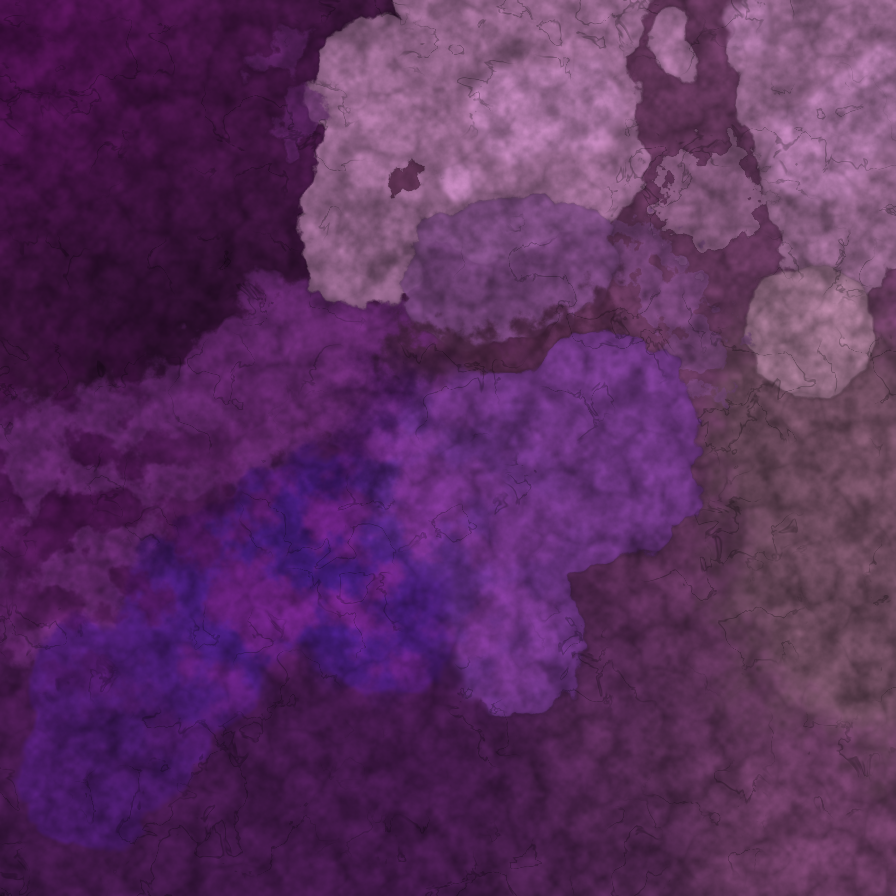
Reproduce this background procedurally as a WebGL 1 fragment shader.

```glsl
precision highp float;
// Layered watercolour clouds: violet and pink banks rise diagonally over a dark
// plum and mauve wash. Each bank is a union of capsules whose edges are bent by
// cellular scallops and fractal noise, then grained and veined like paper.

uniform vec2 u_resolution;

const vec3 PLUM = vec3(.235, .085, .235);
const vec3 MAGENTA = vec3(.29, .06, .30);
const vec3 NIGHT = vec3(.16, .05, .17);
const vec3 LOW_PURPLE = vec3(.25, .09, .28);
const vec3 TAUPE = vec3(.42, .29, .36);
const vec3 ROSE_BROWN = vec3(.38, .21, .35);
const vec3 GAP = vec3(.32, .16, .28);
const vec3 ORCHID = vec3(.40, .16, .44);
const vec3 INDIGO = vec3(.28, .10, .41);
const vec3 BLUE_PIGMENT = vec3(.25, .11, .54);
const vec3 PINK_PIGMENT = vec3(.47, .14, .54);
const vec3 VIOLET = vec3(.41, .20, .50);
const vec3 LILAC = vec3(.47, .28, .50);
const vec3 PINK = vec3(.58, .40, .55);
const vec3 PALE_PINK = vec3(.68, .47, .66);
const vec3 ASH_PINK = vec3(.60, .44, .54);
const float EDGE = .002;     // half width of a cloud edge
const float RIM = .17;       // darkness of the dried rim
const float SCALLOP = .035;  // depth of the edge lumps
const float GRAIN = .55;     // strength of the paper grain
const float VEIN = .24;      // darkness of the fine cracks

vec3 col;

float hash(vec2 p) {
  vec3 q = fract(vec3(p.xyx) * .1031);
  q += dot(q, q.yzx + 33.33);
  return fract((q.x + q.y) * q.z);
}

float noise(vec2 p) {
  vec2 i = floor(p), f = fract(p);
  f = f * f * (3. - 2. * f);
  return mix(mix(hash(i), hash(i + vec2(1, 0)), f.x),
             mix(hash(i + vec2(0, 1)), hash(i + vec2(1, 1)), f.x), f.y);
}

float fbm(vec2 p) {
  float sum = 0., gain = .5;
  for (int i = 0; i < 5; i++) {
    sum += gain * noise(p);
    p = mat2(1.6, 1.2, -1.2, 1.6) * p + 7.3;
    gain *= .5;
  }
  return sum;
}

// Distance to the nearest scattered cell centre
float cells(vec2 p) {
  vec2 i = floor(p);
  float near = 2.;
  for (int y = -1; y <= 1; y++)
    for (int x = -1; x <= 1; x++) {
      vec2 c = i + vec2(float(x), float(y));
      near = min(near, length(c + vec2(hash(c), hash(c + 41.7)) - p));
    }
  return near;
}

float capsule(vec2 p, float ax, float ay, float bx, float by, float r) {
  vec2 a = vec2(ax, ay), ab = vec2(bx, by) - a;
  return length(p - a - ab * clamp(dot(p - a, ab) / dot(ab, ab), 0., 1.)) - r;
}

float disk(vec2 p, float x, float y, float r) { return length(p - vec2(x, y)) - r; }

float glow(vec2 p, float x, float y, float r) {
  vec2 d = (p - vec2(x, y)) / r;
  return exp(-dot(d, d));
}

// Lays a colour inside distance d; crisp edges also get a dark rim
void paint(vec3 c, float amount, float d, float soft) {
  col = mix(col, c, amount * (1. - smoothstep(-soft, soft, d)));
  col *= 1. - RIM * exp(-abs(d) / .0025) * step(soft, .005);
}

// Cloud banks
float orchidBank(vec2 p) {
  float d = min(capsule(p, -.02, .45, .16, .46, .11), capsule(p, .16, .47, .33, .60, .085));
  return min(d, min(capsule(p, .33, .60, .42, .58, .09), capsule(p, -.02, .35, .08, .34, .08)));
}

float indigoBank(vec2 p) {
  float d = min(capsule(p, .10, .135, .22, .27, .08), capsule(p, .22, .31, .32, .38, .095));
  return min(d, min(capsule(p, .38, .40, .43, .325, .10), capsule(p, .09, .13, .10, .25, .06)));
}

float violetBank(vec2 p) {
  float d = min(capsule(p, .52, .46, .58, .46, .12), capsule(p, .67, .53, .68, .50, .10));
  return min(d, min(capsule(p, .58, .44, .70, .46, .075), capsule(p, .575, .28, .56, .37, .075)));
}

float pinkBank(vec2 p) {
  float d = min(capsule(p, .44, .90, .63, .89, .09), capsule(p, .50, .99, .66, .98, .065));
  d = min(d, min(capsule(p, .43, .84, .405, .735, .076), capsule(p, .55, .80, .63, .83, .09)));
  d = min(d, min(disk(p, .40, .94, .032), capsule(p, .747, .94, .745, .955, .028)));
  d = min(d, min(capsule(p, .93, .93, 1.02, .90, .12), capsule(p, .92, .86, .94, .75, .08)));
  return min(d, disk(p, 1., .75, .06));
}

float paleBank(vec2 p) {
  float d = min(capsule(p, .575, .875, .65, .885, .05), disk(p, .51, .80, .024));
  return min(d, min(capsule(p, .91, .83, 1., .90, .055), disk(p, .835, .97, .03)));
}

void main() {
  vec2 p = gl_FragCoord.xy / u_resolution;
  float cloud = fbm(p * 7.) - .48, fine = fbm(p * 55. + 9.) - .48;
  float mottle = fbm(p * 28. + 3.), tooth = noise(p * 150.) - .5;
  vec2 bent = p + .02 * vec2(noise(p * 45.) - .5, noise(p * 45. + 19.) - .5);
  float puff = cells(bent * 27.);
  float lump = (cells(p * 14.) * .6 + puff * .4 - .42) * SCALLOP;
  float crisp = lump + fine * .02, ragged = lump + fine * .08;

  // Background wash
  col = mix(LOW_PURPLE, PLUM, smoothstep(.2, .5, p.y));
  col = mix(col, MAGENTA, .9 * glow(p, 0., .95, .28));
  col = mix(col, NIGHT, .7 * glow(p, .17, .64, .15));
  float x = p.x + cloud * .18;
  col = mix(col, GAP, smoothstep(.32, .75, x) * smoothstep(.25, .7, p.y));
  col = mix(col, ROSE_BROWN, smoothstep(.45, .92, x));
  paint(TAUPE, .9, capsule(p, .95, .50, .98, .30, .15) + cloud * .18 + ragged, .06);

  // Banks from back to front
  paint(ORCHID, .85, orchidBank(p) + ragged, .012);
  paint(PINK, .94, pinkBank(p) + crisp, EDGE);
  paint(PALE_PINK, .7, paleBank(p) + crisp, .006);
  paint(ASH_PINK, .9, disk(p, .905, .63, .073) + crisp * .5, EDGE);
  paint(PINK, .75, disk(p, .79, .775, .06) + ragged * 1.3, EDGE);
  paint(LILAC, .65, capsule(p, .72, .71, .78, .61, .035) + ragged * 1.8, .006);
  paint(LILAC, .85, capsule(p, .53, .69, .61, .71, .078) + crisp, EDGE);
  paint(GAP, .9, disk(p, .463, .803, .02) + ragged, EDGE);
  float crease = min(capsule(p, .46, .60, .56, .60, .025), capsule(p, .56, .60, .68, .66, .02));
  paint(GAP * .9, .8, crease + ragged, .012);
  paint(INDIGO, .92, indigoBank(p) + crisp, .006);
  paint(VIOLET, .9, violetBank(p) + crisp, mix(.04, EDGE, smoothstep(.42, .56, p.x)));
  paint(ORCHID, .6, min(disk(p, .308, .937, .02), disk(p, .333, .868, .022)) + ragged, .006);

  // Pooled shadow and wet pigment in the violet heart
  paint(NIGHT + vec3(.03, 0, .1), .65, capsule(p, .36, .44, .44, .56, .025) + ragged, .05);
  float body = min(indigoBank(p), violetBank(p));
  vec3 pigment = mix(BLUE_PIGMENT, PINK_PIGMENT, smoothstep(.33, .62, mottle));
  paint(pigment, .65 * glow(p, .34, .35, .19), body, .03);
  col = mix(col, MAGENTA * .75, .8 * glow(p, .08, .45, .17) * smoothstep(.42, .56, mottle));

  // Paper grain, puffs and broken cracks
  float crack = 1. - smoothstep(0., .022, abs(fbm(bent * 24. + 21.) - .48));
  col *= 1. + GRAIN * fine + .16 * tooth + .3 * cloud + .25 * (mottle - .48);
  col *= 1. - .16 * smoothstep(.4, .8, puff);
  col *= 1. - VEIN * crack * smoothstep(.4, .65, noise(p * 17. + 5.));
  gl_FragColor = vec4(clamp(col, 0., 1.), 1.);
}
```
